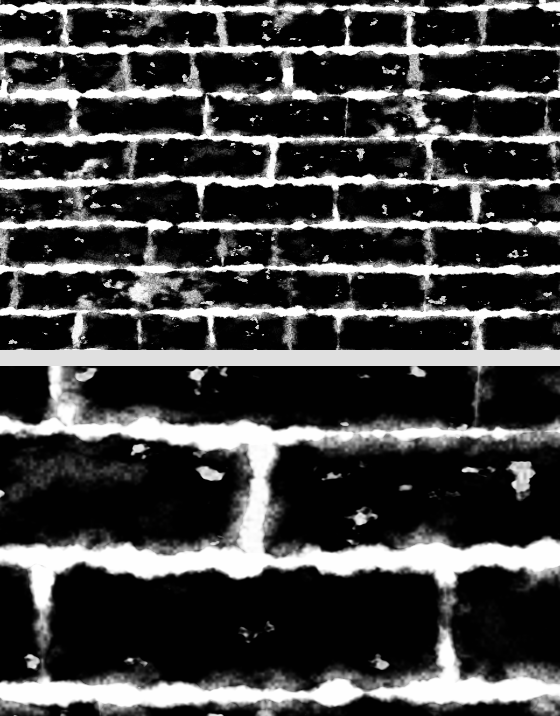
Top, the full canvas; bottom, a detail of the centre.
Give the GLSL for this texture, as a Shadertoy shader.

```glsl
// Worn brick wall in black and white: eight courses with rough, smeared pale mortar.

float hash(vec2 p) {
    vec3 q = fract(vec3(p.xyx) * 0.1031);
    q += dot(q, q.yzx + 33.33);
    return fract((q.x + q.y) * q.z);
}

float noise(vec2 p) {
    vec2 cell = floor(p), f = fract(p);
    f = f * f * (3.0 - 2.0 * f);
    return mix(mix(hash(cell), hash(cell + vec2(1, 0)), f.x),
               mix(hash(cell + vec2(0, 1)), hash(cell + vec2(1, 1)), f.x), f.y);
}

float fbm(vec2 p) {
    float sum = 0.0, amplitude = 0.53;
    for (int i = 0; i < 4; i++) {
        sum += amplitude * noise(p);
        p = mat2(1.6, 1.2, -1.2, 1.6) * p + 17.3;
        amplitude *= 0.5;
    }
    return sum;
}

void mainImage(out vec4 fragColor, in vec2 fragCoord) {
    vec2 p = fragCoord / iResolution.y;
    float grain = noise(p * 300.0 + 40.0);
    float rough = (fbm(p * 34.0 + 60.0) - 0.5) * 0.027;
    float stain = fbm(p * vec2(20.0, 32.0) + 90.0);

    // Courses, with gently wandering bed joints
    float wander = (noise(p * vec2(4.0, 6.0) + 30.0) - 0.5) * 0.018;
    float course = (p.y + wander - 0.110) / 0.1242;
    float row = floor(course);
    float bed = floor(course + 0.5);
    float bedWidth = 0.006 + 0.006 * noise(vec2(p.x * 5.0, bed * 7.3 + 80.0));
    float bedDepth = bedWidth - abs(course - bed) * 0.1242 + rough;
    float mortar = smoothstep(-0.006, 0.005, bedDepth);
    float nearest = bedDepth;

    // Head joints: four per course, plus a few that split a brick in two
    float offset = 0.5 * mod(abs(row - 0.5) - 0.5, 2.0);
    float brick = 0.0;
    for (int j = -3; j <= 10; j++) {
        vec2 id = vec2(float(j) + 20.0, row * 3.0 + 50.0);
        bool splitter = (j & 1) != 0;
        if (splitter && hash(id + 5.7) < 0.72) continue;
        float lean = (course - row - 0.5) * (hash(id + 2.1) - 0.5) * 0.022;
        float x = (0.5 * float(j) + offset + 0.22 * (hash(id) - 0.5)) * 0.396 + lean;
        float width = mix(0.005, 0.013, hash(id + 9.4)) * (splitter ? 0.75 : 1.0);
        float depth = width - abs(p.x - x) + rough;
        float mottle = mix(0.45, 1.0, smoothstep(0.34, 0.56, fbm(p * 28.0 + id)));
        float strength = mix(0.6, 1.15, hash(id + 13.2)) * mottle;
        mortar = max(mortar, smoothstep(-0.007, 0.006, depth) * strength);
        nearest = max(nearest, depth);
        brick += step(x, p.x);
    }

    // Grey smears beside the joints and patchy wear on some brick faces
    float smear = smoothstep(-0.024, 0.002, nearest) * smoothstep(0.36, 0.64, stain) * 0.6;
    float age = hash(vec2(brick + 3.0, row + 70.0));
    float patches = smoothstep(0.35, 0.75, noise(p * 5.0 + 21.0));
    float wear = smoothstep(0.46, 0.76, stain) * (0.12 + 0.8 * age * age) * patches;
    float flecks = smoothstep(0.70, 0.80, fbm(p * vec2(30.0, 44.0) + 7.0)) * 0.7;
    float value = max(max(mortar, smear), max(wear, flecks));

    // Gritty grey tones pushed towards black and white
    value += (grain - 0.5) * value * (1.0 - min(value, 1.0));
    value = smoothstep(0.06, 0.92, value);
    fragColor = vec4(vec3(mix(0.004, 0.996, value)), 1.0);
}
```
